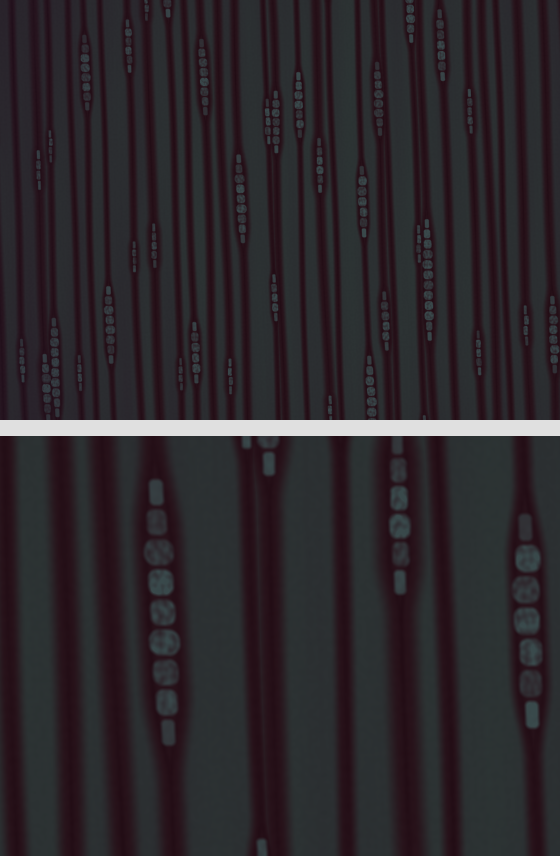
Top, the full canvas; bottom, a detail of the centre.
This texture is drawn by a Shadertoy shader. Its source:

```glsl
// Stained wood section: soft, dark maroon fibre walls run almost vertically between
// grey-green lumens. Jittered walls are looped over near each point, and some swell
// into spindle-shaped rays, each a chain of pale rounded cells.

float hash(vec2 p) {
    vec3 q = fract(p.xyx * vec3(0.1031, 0.1030, 0.0973));
    q += dot(q, q.yzx + 33.33);
    return fract((q.x + q.y) * q.z);
}

vec2 gradient(vec2 cell) {
    float angle = 6.2832 * hash(cell);
    return vec2(cos(angle), sin(angle));
}

// Gradient noise, roughly -0.7 to 0.7
float noise(vec2 p) {
    vec2 i = floor(p), f = p - i;
    vec2 s = f * f * f * (f * (f * 6.0 - 15.0) + 10.0);
    vec2 e = vec2(1.0, 0.0);
    float low = mix(dot(gradient(i), f), dot(gradient(i + e), f - e), s.x);
    float high = mix(dot(gradient(i + e.yx), f - e.yx), dot(gradient(i + 1.0), f - 1.0), s.x);
    return mix(low, high, s.y);
}

// Swelling of the wall (x), brightness of the ray cells (y)
vec2 ray(float dx, float y, float wallId) {
    float row = y / 0.5 + 5.0 * hash(vec2(wallId, 3.0));
    vec2 id = vec2(wallId, floor(row) + 20.0);
    if (hash(id + 41.0) > 0.52) return vec2(0.0);

    float size = hash(id + 7.0);
    float halfLength = mix(0.035, 0.15, size * size * 0.6 + size * 0.4);
    float halfWidth = mix(0.0045, 0.0105, smoothstep(0.1, 0.75, size));
    float centre = 0.5 + 0.24 * (hash(id + 13.0) - 0.5);
    float t = (fract(row) - centre) * 0.5 / halfLength;
    float swell = halfWidth * (1.0 - smoothstep(0.55, 1.3, abs(t)));
    if (abs(t) >= 1.0) return vec2(swell, 0.0);

    // Chain of rounded cells, narrower toward both tips
    float count = ceil(2.0 * halfLength / 0.025);
    float pitch = 2.0 * halfLength / count;
    float s = (t * 0.5 + 0.5) * count;
    vec2 cell = vec2(wallId * 3.0 + id.y, floor(s) + 60.0);
    float body = 1.0 - smoothstep(0.45, 1.0, abs((floor(s) + 0.5) / count * 2.0 - 1.0));
    float w = halfWidth * mix(0.45, 0.85 + 0.3 * hash(cell), body);
    vec2 c = vec2(dx + 0.003 * body * (hash(cell + 9.0) - 0.5), (fract(s) - 0.5) * pitch);
    float corner = 0.75 * w;
    vec2 q = abs(c) - vec2(w, pitch * 0.43) + corner;
    float d = length(max(q, 0.0)) + min(max(q.x, q.y), 0.0) - corner;
    float fill = 1.0 - smoothstep(-0.002, 0.002, d);

    // Mottled contents in the broad cells
    float mottle = 1.0 + 0.75 * body * noise(vec2(dx * 190.0 + wallId * 9.0, y * 150.0));
    return vec2(swell, fill * mottle * (0.5 + 0.5 * hash(cell + 23.0)));
}

void mainImage(out vec4 fragColor, in vec2 fragCoord) {
    vec2 p = fragCoord / iResolution.y;
    float spacing = 0.0445;
    float x = p.x + 0.035 * p.y + 0.006 * noise(p * vec2(2.0, 1.3) + 4.0);
    float nearest = floor(x / spacing);

    float wall = 0.0, core = 0.0, cells = 0.0;
    for (int k = -2; k <= 2; k++) {
        float id = nearest + float(k) + 20.0;
        float jitter = 0.75 * (hash(vec2(id, 1.0)) - 0.5);
        float bend = 0.011 * noise(vec2(id * 7.37, p.y * 1.7));
        float dx = x - (id - 19.5 + jitter) * spacing - bend;
        vec2 r = ray(dx, p.y, id);
        float thickness = mix(0.7, 1.25, hash(vec2(id, 5.0)));
        float d = max(abs(dx) - 0.85 * r.x, 0.0) / thickness;
        wall = max(wall, 1.0 - smoothstep(0.003, 0.0155, d));
        float seam = (abs(dx + 0.002 * (thickness - 1.0)) - r.x) / 0.0026;
        core = max(core, exp(-seam * seam));
        cells = max(cells, r.y);
    }

    // Uneven light: greener right of centre, purple toward the left and corners
    vec2 fromLight = (p - vec2(0.82, 0.5)) * vec2(0.95, 0.8);
    float glow = 0.82 - 0.95 * dot(fromLight, fromLight);
    float tone = noise(vec2(x / spacing * 0.8, p.y * 1.1));
    float streak = noise(vec2(x * 210.0, p.y * 5.0));
    float light = clamp(glow + 0.35 * tone + 0.07 * streak, 0.0, 1.0);

    vec3 lumen = mix(vec3(0.160, 0.130, 0.165), vec3(0.173, 0.208, 0.205), light);
    vec3 maroon = mix(vec3(0.145, 0.080, 0.125), vec3(0.153, 0.070, 0.100), smoothstep(0.0, 0.6, glow));
    vec3 colour = mix(lumen, maroon, wall);
    colour -= vec3(0.022, 0.022, 0.020) * core * (0.7 + 0.5 * streak);

    // Pale ray cells, then a trace of fine grain
    vec3 pale = mix(vec3(0.20, 0.23, 0.26), vec3(0.24, 0.33, 0.33), clamp(glow, 0.0, 1.0));
    colour = mix(colour, pale, clamp(cells, 0.0, 1.0) * 0.9);
    colour += 0.006 * noise(p * 170.0);
    fragColor = vec4(colour, 1.0);
}
```
